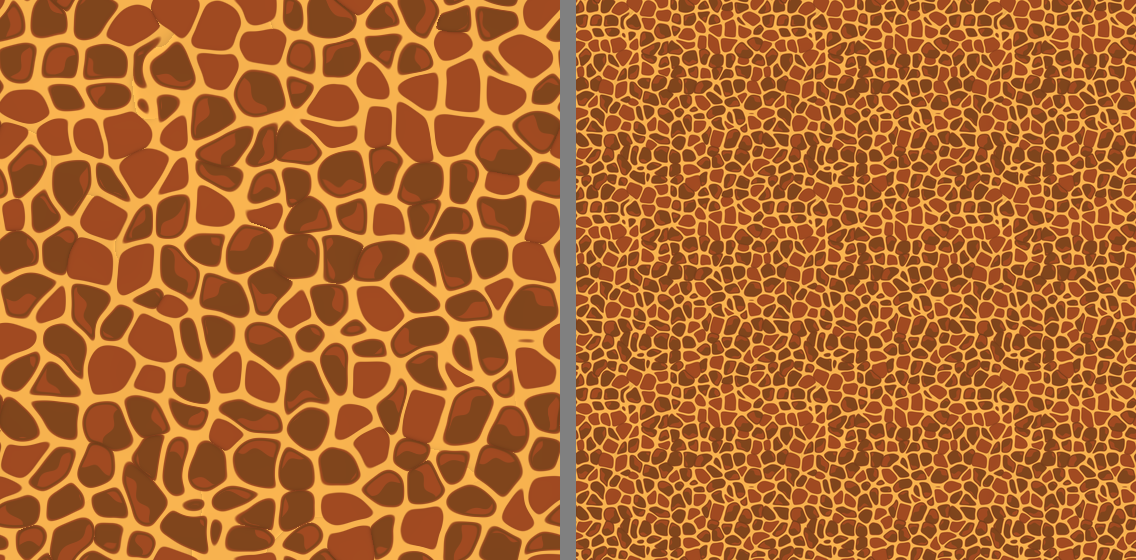
Left, the tile; right, the same tile 3 across and 3 down.
Give the GLSL for this pattern, as a Shadertoy shader.

```glsl
// Giraffe hide: rounded rust and brown patches separated by amber gaps.
// Patches are cells of a wrapped, stretched and weighted Voronoi diagram; a soft
// minimum over the cell borders rounds their corners and gives an inset depth.

const float CELLS = 14.0;

float hash(vec2 p, float seed) {
    return fract(sin(dot(p, vec2(127.1, 311.7)) + seed * 74.7) * 43758.5453);
}

// Value noise that wraps after "period" lattice steps
float noise(vec2 uv, float period, float seed) {
    vec2 p = uv * period, i = floor(p), f = fract(p);
    f = f * f * (3.0 - 2.0 * f);
    float a = hash(mod(i, period), seed);
    float b = hash(mod(i + vec2(1, 0), period), seed);
    float c = hash(mod(i + vec2(0, 1), period), seed);
    float d = hash(mod(i + vec2(1, 1), period), seed);
    return mix(mix(a, b, f.x), mix(c, d, f.x), f.y);
}

// Weighted elliptical squared distance to a cell's site, with its gradient
float cellField(vec2 id, vec2 p, out vec2 local, out vec2 grad) {
    vec2 key = mod(id, CELLS);
    local = p - id - 0.5 - 0.78 * (vec2(hash(key, 1.0), hash(key, 2.0)) - 0.5);
    float angle = 1.5708 * step(0.55, hash(key, 3.0)) + 1.3 * (hash(key, 4.0) - 0.5);
    float stretch = 0.5 * hash(key, 5.0);
    vec2 along = vec2(cos(angle), sin(angle));
    vec2 across = vec2(-along.y, along.x);
    grad = 2.0 * (exp(-stretch) * dot(local, along) * along
                + exp(stretch) * dot(local, across) * across);
    return 0.5 * dot(grad, local) - 0.32 * hash(key, 6.0);
}

void mainImage(out vec4 fragColor, in vec2 fragCoord) {
    vec2 uv = fragCoord / iResolution.xy;
    float soft = max(0.018, 0.8 * CELLS / iResolution.y);

    // Gentle warp makes the outlines organic
    vec2 warp = vec2(noise(uv, 20.0, 11.0), noise(uv, 20.0, 12.0)) - 0.5;
    vec2 p = uv * CELLS + 0.24 * warp;
    vec2 base = floor(p);

    // Owning cell
    float nearest = 1e3;
    vec2 owner = base, local = vec2(0), ownerGrad = vec2(0);
    for (int y = -2; y <= 2; y++)
    for (int x = -2; x <= 2; x++) {
        vec2 id = base + vec2(x, y), l, g;
        float f = cellField(id, p, l, g);
        if (f < nearest) { nearest = f; owner = id; local = l; ownerGrad = g; }
    }

    // Rounded inset depth; a few pairs of patches overlap instead of leaving a gap
    float sum = 0.0, border = 1e3;
    for (int y = -2; y <= 2; y++)
    for (int x = -2; x <= 2; x++) {
        vec2 id = base + vec2(x, y), l, g;
        if (id == owner) continue;
        float f = cellField(id, p, l, g);
        float edge = (f - nearest) / max(length(g - ownerGrad), 0.3);
        float pick = hash(mod(id + owner, CELLS), 7.0);
        float gap = pick < 0.11 ? -0.04 : mix(0.035, 0.085, pick);
        sum += exp(-13.0 * (edge - gap));
        border = min(border, edge);
    }
    float depth = -log(sum) / 13.0;

    vec3 amber = vec3(0.97, 0.70, 0.31);
    vec3 rust = vec3(0.63, 0.29, 0.13);
    vec3 rim = vec3(0.56, 0.29, 0.13);
    vec3 umber = vec3(0.50, 0.27, 0.11);

    // Amber ground with faint mottling and short creases
    float mottle = noise(uv, 9.0, 13.0) - 0.5;
    float ridge = noise(uv, 7.0, 14.0) - 0.5 + 0.1 * warp.x;
    float crease = smoothstep(0.6, 0.8, noise(uv, 5.0, 15.0));
    crease *= exp(-abs(ridge) * 60.0) * sign(ridge);
    vec3 ground = amber * (1.0 + 0.03 * mottle + 0.09 * crease);

    // Most patches carry an umber core with a wavy rust glint on one side
    vec2 key = mod(owner, CELLS);
    float cored = step(hash(key, 8.0), 0.66);
    float turn = 6.2832 * hash(key, 9.0);
    vec2 toGlint = vec2(cos(turn), sin(turn));
    float wave = sin(9.0 * dot(local, vec2(-toGlint.y, toGlint.x)) + 3.0 * turn);
    float side = dot(local, toGlint) + 0.07 * wave - mix(0.02, 0.28, hash(key, 10.0));
    float glint = smoothstep(-soft, soft, min(depth - 0.085, side));
    float core = smoothstep(-soft, soft, depth - 0.037);
    vec3 outer = mix(rust, rim, 0.55 * cored * hash(key, 16.0));
    vec3 patchColor = mix(outer, mix(umber, rust, glint), core * cored);

    // Soft shade where patches press together
    patchColor *= 1.0 - 0.17 * exp(-28.0 * border) + 0.02 * mottle;

    fragColor = vec4(mix(ground, patchColor, smoothstep(-soft, soft, depth)), 1.0);
}
```
